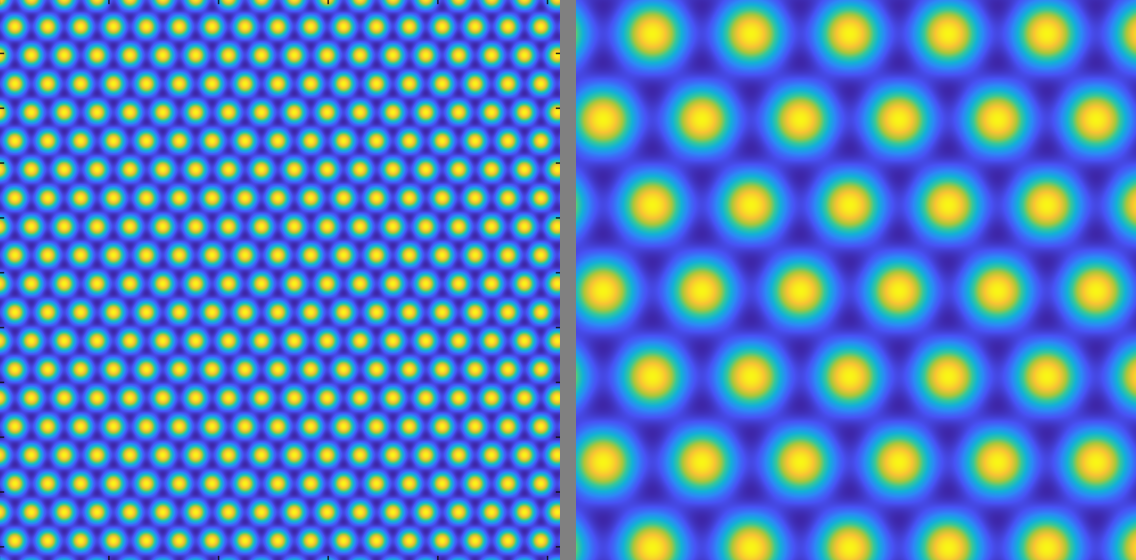
Left, the full canvas; right, a detail of the centre.
This pattern is drawn by a Shadertoy shader. Its source:

```glsl
// A hexagonal lattice of soft glowing spots, framed by short axis ticks.
// Three plane waves at 120 degrees add up to the lattice; their height
// is mapped through a blue-to-yellow colour ramp.

const float TAU = 6.2831853;

// Height of the three-wave interference, from 0 (hollows) to 1 (peaks).
// cell.x counts spots along a row, cell.y counts rows.
float hexWaves(vec2 cell) {
    float sum = cos(TAU * (cell.x - 0.5 * cell.y))
              + cos(TAU * (cell.x + 0.5 * cell.y))
              + cos(TAU * cell.y);
    return (sum + 1.5) / 4.5;
}

// Indigo, blue, teal, green, gold, yellow in equal steps.
vec3 heatRamp(float t) {
    vec3 stops[8] = vec3[8](
        vec3(0.242, 0.150, 0.660), vec3(0.281, 0.323, 0.958),
        vec3(0.179, 0.529, 0.968), vec3(0.069, 0.695, 0.839),
        vec3(0.216, 0.784, 0.592), vec3(0.672, 0.779, 0.223),
        vec3(0.970, 0.766, 0.200), vec3(0.977, 0.965, 0.085));
    float s = clamp(t, 0.0, 1.0) * 7.0;
    int i = min(int(s), 6);
    return mix(stops[i], stops[i + 1], s - float(i));
}

// Ticks repeated along one axis, reaching in from both ends of the other.
float ticks(float along, float across, float first, float spacing, float pixel) {
    float offset = abs(fract((along - first) / spacing + 0.5) - 0.5) * spacing;
    float inset = min(across, 1.0 - across);
    float width = 1.0 - smoothstep(-pixel, pixel, offset - 0.0014);
    float reach = 1.0 - smoothstep(-pixel, pixel, inset - 0.0075);
    return width * reach;
}

void mainImage(out vec4 fragColor, in vec2 fragCoord) {
    vec2 uv = fragCoord / iResolution.xy;
    float pixel = 0.7 / min(iResolution.x, iResolution.y);

    // Spots: about 17 across, with rows staggered by half a step
    vec2 cell = (uv - vec2(0.0267, 0.0345)) / vec2(0.0587, 0.0510);
    vec3 color = heatRamp(hexWaves(cell));

    // Frame ticks, twice as dense on the sides
    float mark = max(ticks(uv.x, uv.y, 0.1945, 0.1958, pixel),
                     ticks(uv.y, uv.x, 0.0235, 0.0979, pixel));
    color = mix(color, vec3(0.06, 0.06, 0.10), 0.9 * mark);

    fragColor = vec4(color, 1.0);
}
```
